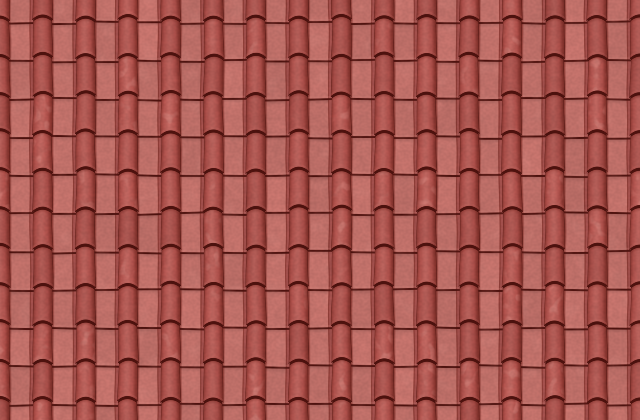
Reproduce this texture procedurally as a Shadertoy shader.

```glsl
// Terracotta roof: 15 columns of rounded cover tiles between flat pans, in 11 overlapping courses.

const vec2 TILES = vec2(15.0, 11.0);
const vec3 PAN_CLAY = vec3(0.75, 0.437, 0.41);
const vec3 ROLL_LIGHT = vec3(0.735, 0.40, 0.375);
const vec3 ROLL_CLAY = vec3(0.65, 0.29, 0.27);
const vec3 ROLL_SHADE = vec3(0.50, 0.19, 0.165);
const vec3 FLANGE_CLAY = vec3(0.63, 0.31, 0.295);
const vec3 GAP_DARK = vec3(0.30, 0.07, 0.055);
const vec3 DUST = vec3(0.82, 0.53, 0.50);

float hash(vec2 p) {
    vec3 q = fract(vec3(p.xyx) * 0.1031);
    q += dot(q, q.yzx + 33.33);
    return fract((q.x + q.y) * q.z);
}

vec2 gradientAt(vec2 cell) {
    float angle = 6.2832 * hash(cell + 71.0);
    return vec2(cos(angle), sin(angle));
}

float gradientNoise(vec2 p) {
    vec2 i = floor(p), f = fract(p);
    vec2 u = f * f * f * (f * (f * 6.0 - 15.0) + 10.0);
    vec2 e = vec2(1.0, 0.0);
    float low = mix(dot(gradientAt(i), f), dot(gradientAt(i + e), f - e), u.x);
    float high = mix(dot(gradientAt(i + e.yx), f - e.yx), dot(gradientAt(i + 1.0), f - 1.0), u.x);
    return mix(low, high, u.y);
}

float stroke(float dist, float halfWidth, float blur) {
    return 1.0 - smoothstep(halfWidth - blur, halfWidth + blur, abs(dist));
}

// Signed height above the nearest course seam (x) and row of the tile there (y).
vec2 courseSeam(float height, float column, float jitter) {
    float row = floor(height + 0.5);
    float h = height - row - jitter * (hash(vec2(column, row + 40.0)) - 0.5);
    return vec2(h, row + step(0.0, h));
}

// Soft shade cast onto the tile below a seam.
float overlapShade(float h, float reach) {
    return smoothstep(-reach, 0.0, h) * step(h, 0.0);
}

vec3 panColor(vec2 p, float d, vec2 blur) {
    float column = floor(p.x);
    float tilt = 0.06 * (hash(vec2(column, floor(p.y + 0.1))) - 0.5) * (fract(p.x) - 0.5);
    vec2 seam = courseSeam(p.y - 0.40 + tilt, column + 0.5, 0.07);
    float tone = hash(vec2(column + 9.0, seam.y));

    vec3 color = PAN_CLAY * (0.965 + 0.06 * tone);
    color = mix(color, DUST, 0.18 * smoothstep(0.1, 0.5, gradientNoise(p * 2.3 + tone * 19.0)));
    color *= 1.0 - 0.12 * overlapShade(seam.x, 0.14);

    // Raised flange left of each roll, and the roll's shadow to its right
    float flange = smoothstep(-blur.x, blur.x, d + 0.295) * step(d, 0.0);
    color = mix(color, FLANGE_CLAY, flange);
    color = mix(color, ROLL_SHADE, 0.75 * stroke(d + 0.295, 0.014, blur.x));
    color = mix(color, ROLL_SHADE, 0.85 * (1.0 - smoothstep(0.225, 0.285, d)) * step(0.0, d));

    // Course joint, a little uneven in depth, with a faint lit lip above it
    float depth = 0.92 + 0.25 * gradientNoise(p * vec2(4.0, 2.0) + 13.0);
    color = mix(color, DUST, 0.2 * stroke(seam.x - 0.06, 0.02, blur.y));
    return mix(color, GAP_DARK, min(depth, 1.0) * stroke(seam.x, 0.025, blur.y));
}

// Cover tile; alpha holds its coverage.
vec4 rollColor(vec2 p, float d, float column, vec2 blur) {
    float archDrop = 0.11 * d * d / (0.23 * 0.23);
    vec2 seam = courseSeam(p.y - 0.59 + archDrop, column, 0.07);
    float along = seam.x + step(seam.x, 0.0);
    float tone = hash(vec2(column, seam.y));
    float halfWidth = mix(0.243, 0.218, along);
    float x = d / halfWidth;

    // Cylinder shading, lit from the left
    vec3 color = mix(ROLL_SHADE, ROLL_CLAY, 1.0 - smoothstep(0.5, 1.05, abs(x + 0.1)));
    color = mix(color, ROLL_LIGHT, (0.6 + 0.25 * tone) * exp(-pow((x + 0.12) / 0.46, 2.0)));
    color *= 0.96 + 0.07 * tone;

    // Pale scuffs on a share of the tiles
    float scuff = smoothstep(0.08, 0.42, gradientNoise(p * vec2(5.0, 3.5) + tone * 31.0));
    color = mix(color, DUST, scuff * (0.06 + 0.4 * smoothstep(0.7, 0.85, tone)) * max(1.0 - x * x, 0.0));

    // Arched lower end and its shadow
    color = mix(color, ROLL_SHADE, 0.75 * overlapShade(seam.x, 0.16));
    color = mix(color, ROLL_LIGHT, 0.2 * stroke(seam.x - 0.07, 0.02, blur.y));
    color = mix(color, GAP_DARK, stroke(seam.x + 0.015, 0.041, blur.y));

    // Dark contact lines, stronger on the shaded side
    float contact = mix(0.35, 0.6, step(0.0, d));
    color = mix(color, GAP_DARK, contact * stroke(abs(d) - halfWidth, 0.015, blur.x));
    return vec4(color, 1.0 - smoothstep(-blur.x, blur.x, abs(d) - halfWidth));
}

void mainImage(out vec4 fragColor, in vec2 fragCoord) {
    vec2 p = fragCoord / iResolution.xy * TILES;
    vec2 blur = 0.55 * TILES / iResolution.xy;

    float column = floor(p.x + 0.5);
    float sway = 0.03 * gradientNoise(vec2(column * 3.7, p.y * 0.9));
    float d = p.x - column + sway;

    vec4 roll = rollColor(p, d, column, blur);
    vec3 color = mix(panColor(p, d, blur), roll.rgb, roll.a);

    // Weathering: faint stains, mottling and fine grain
    color *= 1.0 + 0.03 * gradientNoise(p * 0.7) + 0.04 * gradientNoise(p * 5.0);
    color *= 1.0 + 0.06 * gradientNoise(p * 14.0);
    fragColor = vec4(clamp(color, 0.0, 1.0), 1.0);
}
```
